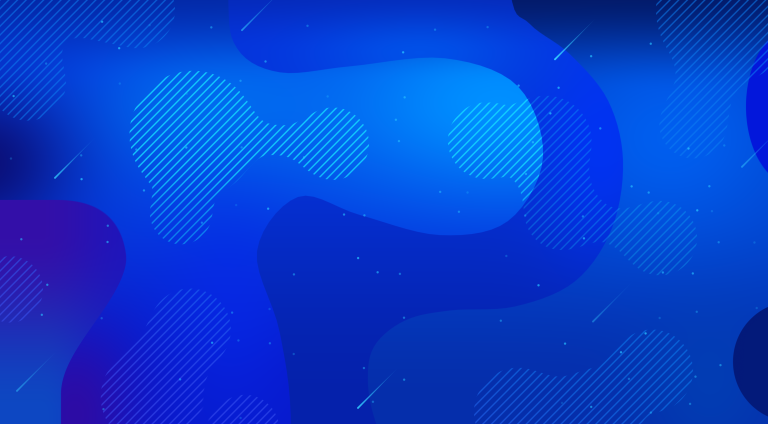
Write a Shadertoy shader that draws this background.

```glsl
#define CANVAS vec2(7.68, 4.22)
#define KNOTS 18
#define CURVE_STEPS 7
#define STRIPE_PERIOD .087
#define STRIPE_WIDTH .007
#define BLEND .3
#define STAR_CELL .32
#define STAR_DENSITY .3
#define METEORS 7

float hash(vec2 p) {
  p = fract(p * vec2(.1031, .1137));
  p += dot(p, p.yx + 33.33);
  return fract((p.x + p.y) * p.x * 17.);
}

float smin(float a, float b, float k) {
  float h = max(k - abs(a - b), 0.) / k;
  return min(a, b) - h * h * k * .25;
}

float segment(vec2 p, vec2 a, vec2 b) {
  vec2 e = b - a, w = p - a;
  return length(w - e * clamp(dot(w, e) / dot(e, e), 0., 1.));
}

// Signed distance to a closed Catmull-Rom curve, negative inside
float spline(vec2 p, vec2 c[KNOTS]) {
  float d = 1e3, side = 1.;
  vec2 a = c[0];
  for (int i = 0; i < KNOTS; i++) {
    vec2 p0 = c[(i + KNOTS - 1) % KNOTS], p1 = c[i];
    vec2 p2 = c[(i + 1) % KNOTS], p3 = c[(i + 2) % KNOTS];
    for (int k = 1; k <= CURVE_STEPS; k++) {
      float t = float(k) / float(CURVE_STEPS);
      vec2 b = p1 + .5 * t * (p2 - p0 + t * (2. * p0 - 5. * p1 + 4. * p2 - p3
             + t * (3. * (p1 - p2) + p3 - p0)));
      d = min(d, segment(p, a, b));
      if ((a.y > p.y) != (b.y > p.y) && p.x < a.x + (b.x - a.x) * (p.y - a.y) / (b.y - a.y))
        side = -side;
      a = b;
    }
  }
  return d * side;
}

float disc(vec2 p, float x, float y, float r) { return length(p - vec2(x, y)) - r; }

// Two round lobes joined by a neck; z is the lobe radius
float lobes(vec2 p, vec3 a, vec3 b, float neck) {
  float ends = min(disc(p, a.x, a.y, a.z), disc(p, b.x, b.y, b.z));
  return smin(ends, segment(p, a.xy, b.xy) - neck, .2);
}

float glow(vec2 p, float x, float y, float rx, float ry) {
  vec2 q = (p - vec2(x, y)) / vec2(rx, ry);
  return exp(-dot(q, q));
}

float fill(float d, float px) { return smoothstep(px, -px, d); }

vec3 rightField(vec2 p) {
  vec3 c = mix(vec3(.02, .18, .67), vec3(.01, .26, .8), smoothstep(.2, 2.2, p.y));
  c = mix(c, vec3(0, .38, .95), .9 * glow(p, 6.7, 2.85, 1.2, 1.));
  c = mix(c, vec3(0, .27, .72), .6 * glow(p, 7.1, .4, .7, .8));
  return mix(c, vec3(.01, .08, .36), .9 * smoothstep(3.3, 4.35, p.y));
}

vec3 ribbonField(vec2 p) {
  vec3 c = mix(vec3(.02, .13, .67), vec3(.02, .2, .86), smoothstep(.2, 3.2, p.y));
  c = mix(c, vec3(0, .2, .97), .8 * glow(p, 6., 2.8, .6, 1.1));
  c = mix(c, vec3(0, .34, .92), .8 * glow(p, 4.2, 3.7, 1.1, .5));
  return mix(c, vec3(.02, .13, .62), .6 * smoothstep(3.7, 4.4, p.y));
}

vec3 lightField(vec2 p) {
  vec3 c = mix(vec3(.03, .1, .8), vec3(.02, .23, .88), smoothstep(.4, 2.4, p.y));
  c = mix(c, vec3(0, .42, .93), .9 * glow(p, 2.1, 3.15, 1.3, .75));
  c = mix(c, vec3(0, .56, 1), glow(p, 5., 3.2, 1.9, 1.));
  c = mix(c, vec3(.02, .16, .92), .6 * glow(p, 2.3, 1.2, .7, 1.1));
  c = mix(c, vec3(.04, .05, .45), .95 * glow(p, -.2, 2.6, .9, .75));
  c = mix(c, vec3(.01, .13, .58), .8 * smoothstep(3.4, 4.4, p.y));
  return mix(c, vec3(.19, .04, .63), .9 * glow(p, .75, .1, .6, .85));
}

vec3 violetField(vec2 p) {
  vec3 c = mix(vec3(.05, .28, .76), vec3(.2, .06, .66), smoothstep(.1, 1.9, p.y));
  return mix(c, vec3(.09, .09, .76), .7 * smoothstep(.4, 1.3, p.x));
}

// Hatched blobs; x: accent pair, y: all others
vec2 hatchBlobs(vec2 p) {
  vec3 hub = vec3(1.93, 2.88, .56);
  float left = smin(lobes(p, hub, vec3(3.33, 2.79, .36), .15),
                    lobes(p, hub, vec3(1.81, 2.1, .29), .22), BLEND);
  float right = smin(lobes(p, vec3(4.86, 2.82, .34), vec3(5.46, 2.82, .43), .32),
                     lobes(p, vec3(5.62, 2.1, .32), vec3(6.6, 1.85, .37), .18), BLEND);
  right = smin(right, segment(p, vec2(5.48, 2.8), vec2(5.6, 2.1)) - .25, BLEND);
  float d = smin(segment(p, vec2(.1, 4.3), vec2(.28, 3.4)),
                 segment(p, vec2(.5, 4.3), vec2(1.37, 4.12)), BLEND) - .38;
  d = min(d, lobes(p, vec3(6.93, 2.98, .27), vec3(7.28, 4.12, .72), .3));
  d = min(d, smin(lobes(p, vec3(1.9, .94, .33), vec3(1.5, .27, .48), .38),
                  disc(p, 2.45, -.05, .34), BLEND));
  d = min(d, smin(lobes(p, vec3(5.18, .12, .44), vec3(6.52, .53, .41), .2),
                  disc(p, 6., -.1, .4), BLEND));
  return vec2(min(left, right), min(d, disc(p, .1, 1.34, .33)));
}

void mainImage(out vec4 fragColor, in vec2 fragCoord) {
  vec2 p = fragCoord / iResolution.xy * CANVAS;
  float px = .7 * CANVAS.y / iResolution.y;

  // Large flowing layers
  float light = fill(spline(p, vec2[KNOTS](vec2(2.28, 4.32), vec2(2.37, 3.74), vec2(2.8, 3.5),
    vec2(3.5, 3.56), vec2(4.45, 3.64), vec2(5.18, 3.36), vec2(5.43, 2.65), vec2(5.08, 2.02),
    vec2(4.4, 1.88), vec2(3.6, 2.08), vec2(2.98, 2.26), vec2(2.57, 1.72), vec2(2.8, .9),
    vec2(2.91, -.1), vec2(2.8, -2), vec2(-3, -2), vec2(-3, 6), vec2(2.3, 6))), px);
  float ribbon = fill(spline(p, vec2[KNOTS](vec2(5.1, 4.32), vec2(5.3, 3.98), vec2(5.7, 3.68),
    vec2(6.08, 3.22), vec2(6.23, 2.62), vec2(6.12, 1.95), vec2(5.75, 1.42), vec2(5.15, 1.17),
    vec2(4.5, 1.13), vec2(4.05, 1.03), vec2(3.74, .77), vec2(3.68, .4), vec2(3.77, -.02),
    vec2(4, -.5), vec2(3.8, -2), vec2(-3, -2), vec2(-3, 6), vec2(5, 6))), px);
  vec3 color = mix(mix(rightField(p), ribbonField(p), ribbon), lightField(p), light);
  float edge = .61 + .66 * smoothstep(.3, 1.7, p.y);
  color = mix(color, violetField(p), fill(-smin(edge - p.x, 2.23 - p.y, .7), px));

  // Ovals cut by the right border
  float upper = length((p - vec2(7.95, 3.16)) / vec2(.49, .79)) - 1.;
  color = mix(color, vec3(.01, .09, .86), fill(upper * .5, px));
  color = mix(color, vec3(.01, .1, .48), fill(disc(p, 7.93, .62, .6), px));

  // Diagonal hatching
  vec2 blobs = hatchBlobs(p);
  float phase = abs(fract((p.x - p.y) / STRIPE_PERIOD) - .5) * STRIPE_PERIOD * .707;
  float stripe = fill(phase - STRIPE_WIDTH, px);
  float accent = max(light * mix(.45, .85, smoothstep(1.9, 2.7, p.y)), .25);
  color = mix(color, vec3(.08, .85, 1), stripe * fill(blobs.x, px) * accent);
  vec3 dim = mix(vec3(.24, .32, .95), vec3(.05, .5, .95), smoothstep(.8, 3.2, p.y + .4 * p.x));
  color = mix(color, dim, stripe * fill(blobs.y, px) * .55);

  // Scattered stars
  vec2 cell = floor(p / STAR_CELL);
  vec2 star = (cell + .15 + .7 * vec2(hash(cell + 11.), hash(cell + 47.))) * STAR_CELL;
  float shown = step(hash(cell + 83.), STAR_DENSITY) * (.2 + .6 * hash(cell + 5.));
  color = mix(color, vec3(.15, .75, 1), shown * fill(length(p - star) - .011, px));

  // Meteors with fading tails; z is brightness
  vec3 heads[METEORS] = vec3[METEORS](vec3(5.55, 3.63, 1), vec3(.55, 2.45, .8),
    vec3(2.42, 3.92, .6), vec3(3.58, .16, .9), vec3(5.93, 1.02, .4), vec3(.17, .33, .5),
    vec3(7.42, 2.56, .5));
  for (int i = 0; i < METEORS; i++) {
    vec2 w = p - heads[i].xy;
    float along = clamp((w.x + w.y) / .8, 0., 1.);
    float d = length(w - .4 * along) - .009 * (1. - along);
    color = mix(color, vec3(.2, .8, 1), fill(d, px) * (1. - along) * heads[i].z);
  }
  fragColor = vec4(color, 1);
}
```
